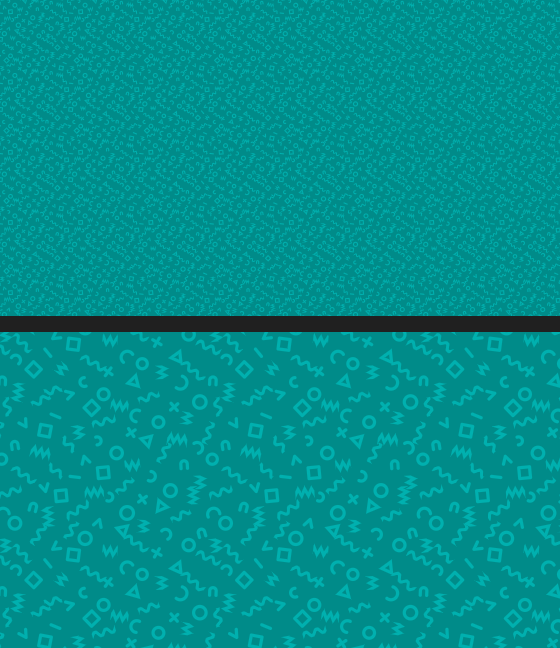
Top, the full canvas; bottom, a detail of the centre.
Give the GLSL for this pattern, as a Shadertoy shader.

```glsl
#define UNITS_HIGH 648.0               // canvas height in drawing units
#define TILE_SIZE 144.0                // the scatter repeats after this
#define SLANT vec2(8.0, 5.0)           // one tile edge, counted in cells
#define CELLS 89.0                     // cells in a tile: dot(SLANT, SLANT)
#define COLUMN_STEP 34.0               // numbers the cells seamlessly
#define KIND_STEP 31.0                 // spreads kinds among neighbours
#define JITTER 0.38                    // random shift in cells
#define HALF_STROKE 1.1
#define SOFTNESS 1.05                  // edge width in pixels
#define GROUND vec3(0.0, 0.545, 0.537)
#define INK vec3(0.0, 0.69, 0.685)

vec3 hash3(float n) {
    vec3 q = fract(vec3(n) * vec3(0.1031, 0.1130, 0.0973) + 0.137);
    q += dot(q, q.yzx + 33.33);
    return fract((q.xxy + q.yzz) * q.zyx);
}

mat2 rotation(float a) {
    float c = cos(a), s = sin(a);
    return mat2(c, -s, s, c);
}

// Centre-line distances
float segment(vec2 p, vec2 a, vec2 b) {
    vec2 pa = p - a, ba = b - a;
    return length(pa - ba * clamp(dot(pa, ba) / dot(ba, ba), 0.0, 1.0));
}

float ring(vec2 p, float radius) {
    return abs(length(p) - radius);
}

float squareOutline(vec2 p, float halfSide) {
    vec2 q = abs(p) - halfSide;
    return abs(length(max(q, 0.0)) + min(max(q.x, q.y), 0.0));
}

float triangleOutline(vec2 p, float inradius) {
    return abs(max(abs(p.x) * 0.866 + p.y * 0.5, -p.y) - inradius);
}

float zigzag(vec2 p, float halfLength) {
    float period = 4.6, height = 2.2;
    float y = height * (4.0 * abs(fract(p.x / period) - 0.5) - 1.0);
    float slope = 4.0 * height / period;
    float d = abs(p.y - y) / sqrt(1.0 + slope * slope);
    return max(d, abs(p.x) - halfLength);
}

float wave(vec2 p, float halfLength) {
    float height = 1.6, k = 0.8;
    float slope = height * k * cos(k * p.x);
    float d = abs(p.y - height * sin(k * p.x)) / sqrt(1.0 + slope * slope);
    return max(d, abs(p.x) - halfLength);
}

float arc(vec2 p, float radius, float halfAngle) {
    vec2 tip = vec2(sin(halfAngle), cos(halfAngle));
    p.x = abs(p.x);
    return tip.y * p.x > tip.x * p.y ? length(p - tip * radius) : ring(p, radius);
}

float arch(vec2 p, float radius, float leg) {
    p.x = abs(p.x);
    return p.y > 0.0 ? ring(p, radius) : length(vec2(p.x - radius, max(-p.y - leg, 0.0)));
}

// Shape for a kind from 0 to 16, commoner shapes get wider ranges
float confetti(vec2 p, float kind, float size) {
    if (kind < 1.9) return ring(p, mix(3.4, 4.6, size));
    if (kind < 3.0) return squareOutline(p, 3.7);
    if (kind < 4.0) return triangleOutline(p, 2.1);
    if (kind < 6.8) return zigzag(p, mix(2.8, 5.8, size));
    if (kind < 10.6) return wave(p, mix(4.8, 8.2, size));
    if (kind < 12.6) return arc(p - vec2(0.0, -1.0), mix(2.6, 4.6, size), 1.75);
    if (kind < 13.6) return segment(vec2(abs(p.x), p.y), vec2(0.0, 2.4), vec2(2.7, -2.4));
    if (kind < 14.5) return segment(abs(p), vec2(0.0), vec2(2.3));
    if (kind < 15.4) return arch(p, 2.2, 3.0);
    return segment(p, vec2(-3.2, 0.0), vec2(3.2, 0.0));
}

// Waves lean both ways, upright kinds only sway, the rest turn freely
float heading(float kind, float r) {
    float sway = fract(r * 16.0) - 0.5;
    if (kind < 3.0) return 0.7854 * floor(r * 2.0) + 0.5 * sway;
    if (kind > 4.0 && kind < 6.8) return 0.7854 * floor(r * 3.0) + 0.5 * sway;
    if (kind > 6.8 && kind < 10.6) return (r < 0.55 ? -0.95 : 0.75) + 1.1 * sway;
    if (kind > 13.6 && kind < 15.4) return 0.6 * sway;
    return r * 6.2832;
}

void mainImage(out vec4 fragColor, in vec2 fragCoord) {
    float pixel = UNITS_HIGH / iResolution.y;
    vec2 p = fragCoord * pixel;

    // Slanted grid whose cells still repeat along the canvas axes
    mat2 toGrid = mat2(SLANT.x, SLANT.y, -SLANT.y, SLANT.x) / TILE_SIZE;
    mat2 fromGrid = inverse(toGrid);
    vec2 home = floor(toGrid * p);

    // Nearest stroke among the surrounding cells
    float nearest = 1e3;
    for (int j = -1; j <= 1; j++) {
        for (int i = -1; i <= 1; i++) {
            vec2 cell = home + vec2(i, j);
            float index = mod(cell.x + COLUMN_STEP * cell.y, CELLS);
            float kind = 16.0 * (mod(index * KIND_STEP, CELLS) + 0.5) / CELLS;
            vec3 place = hash3(index * 7.31 + 2.1);
            vec3 look = hash3(index * 11.73 + 41.9);
            vec2 centre = fromGrid * (cell + 0.5 + (place.xy - 0.5) * JITTER);
            vec2 local = rotation(heading(kind, look.x)) * (p - centre);
            nearest = min(nearest, confetti(local, kind, look.y));
        }
    }

    float cover = clamp(0.5 - (nearest - HALF_STROKE) / (SOFTNESS * pixel), 0.0, 1.0);
    fragColor = vec4(mix(GROUND, INK, cover), 1.0);
}
```
